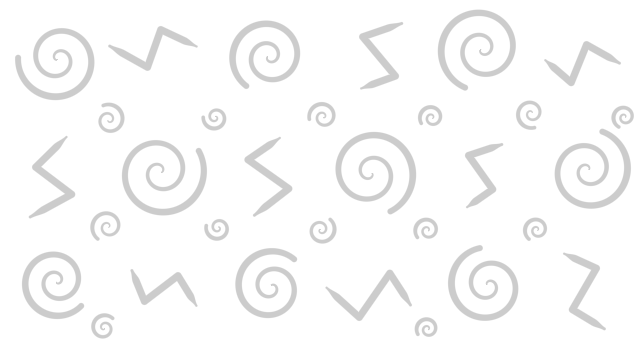
Give the GLSL for this pattern, as a Shadertoy shader.

```glsl
// Tapered grey spirals and zigzag strokes scattered on white paper.
// Large motifs alternate over a jittered grid, small spirals fill the grid
// corners; every stroke is a distance function with varying thickness.

const float TAU = 6.2831853;
const vec2 GRID = vec2(6.0, 3.0);
const vec3 PAPER = vec3(1.0);
const vec3 INK = vec3(0.8);

float hash(vec2 p, float seed) {
    return fract(sin(dot(p, vec2(127.1, 311.7)) + seed * 74.7) * 43758.5453);
}

// Random offset in -1..1 on both axes
vec2 jitter(vec2 id, float seed) {
    return 2.0 * vec2(hash(id, seed), hash(id, seed + 0.5)) - 1.0;
}

vec2 rotate(vec2 p, float angle) {
    float c = cos(angle), s = sin(angle);
    return vec2(c * p.x + s * p.y, c * p.y - s * p.x);
}

// Spiral radius, t = 0 at the outer end and 1 at the centre
float spiralRadius(float t, float size) {
    return size * (pow(1.0 - t, 1.25) - 0.12 * exp(-12.0 * t));
}

// Spiral whose line thins towards the centre
float spiral(vec2 p, float size, float turns, float halfWidth) {
    p += 0.06 * size;
    float startAngle = fract(atan(p.y, p.x) / TAU);
    float radius = length(p);
    // Round cap on the outer end
    float d = length(p - vec2(spiralRadius(0.0, size), 0.0)) - 0.8 * halfWidth;
    for (int k = 0; k < 3; k++) {
        float t = (startAngle + float(k)) / turns;
        if (t < 0.94) {
            float thickness = halfWidth * mix(1.0, 0.25, t) * mix(0.8, 1.0, smoothstep(0.0, 0.1, t));
            d = min(d, abs(radius - spiralRadius(t, size)) - thickness);
        }
    }
    return d;
}

// Line from a to b; tip is the relative thickness at a
float stroke(vec2 p, vec2 a, vec2 b, float halfWidth, float tip) {
    vec2 ab = b - a;
    float h = clamp(dot(p - a, ab) / dot(ab, ab), 0.0, 1.0);
    return length(p - a - h * ab) - halfWidth * mix(tip, 1.0, smoothstep(0.0, 0.35, h));
}

// Three joined strokes with thin outer tips
float zigzag(vec2 p, vec2 id, float size, float halfWidth) {
    vec2 a = size * (vec2(-0.130, -0.050) + 0.014 * jitter(id, 11.0));
    vec2 b = size * (vec2(-0.050, 0.060) + 0.014 * jitter(id, 12.0));
    vec2 c = size * (vec2(0.045, -0.060) + 0.014 * jitter(id, 13.0));
    vec2 d = size * (vec2(0.130, 0.040) + 0.014 * jitter(id, 14.0));
    float ends = min(stroke(p, a, b, halfWidth, 0.4), stroke(p, d, c, halfWidth, 0.3));
    return min(ends, stroke(p, b, c, halfWidth, 1.0));
}

// Checkerboard of large spirals and zigzags
float largeMotifs(vec2 p, vec2 cell) {
    float d = 1.0;
    for (float y = 0.0; y < GRID.y; y++) {
        for (float x = 0.0; x < GRID.x; x++) {
            vec2 id = vec2(x, y);
            vec2 q = p - (id + 0.5) * cell - 0.018 * jitter(id, 1.0);
            q.y += 0.012 * sin(2.4 * x + y);
            q.x *= hash(id, 2.0) < 0.5 ? -1.0 : 1.0;
            float turn = hash(id, 3.0), size = hash(id, 4.0);
            if (mod(x + y, 2.0) < 0.5) {
                d = min(d, spiral(rotate(q, TAU * turn), mix(0.115, 0.148, size), 2.3, 0.0108));
            } else {
                float angle = TAU * 0.25 * floor(4.0 * turn) + 0.7 * (hash(id, 5.0) - 0.5);
                d = min(d, zigzag(rotate(q, angle), id, mix(0.75, 1.0, size), 0.0105));
            }
        }
    }
    return d;
}

// Small spirals on the grid corners, only a few along the border
float smallSpirals(vec2 p, vec2 cell) {
    float d = 1.0;
    for (float y = 0.0; y <= GRID.y; y++) {
        for (float x = 0.0; x <= GRID.x; x++) {
            vec2 id = vec2(x, y);
            bool sideX = x < 0.5 || x > GRID.x - 0.5;
            bool sideY = y < 0.5 || y > GRID.y - 0.5;
            bool border = sideX || sideY;
            if ((sideX && sideY) || (border && hash(id, 6.0) < 0.72)) continue;
            vec2 centre = clamp(id * cell, vec2(0.055), GRID * cell - 0.055);
            vec2 q = p - centre - 0.012 * jitter(id, 7.0);
            q.x *= hash(id, 8.0) < 0.5 ? -1.0 : 1.0;
            float size = mix(0.036, border ? 0.043 : 0.053, hash(id, 9.0));
            d = min(d, spiral(rotate(q, TAU * hash(id, 10.0)), size, 1.9, 0.0066));
        }
    }
    return d;
}

void mainImage(out vec4 fragColor, in vec2 fragCoord) {
    vec2 p = fragCoord / iResolution.y;
    vec2 cell = vec2(iResolution.x / iResolution.y, 1.0) / GRID;
    float d = min(largeMotifs(p, cell), smallSpirals(p, cell));
    float edge = 0.75 / iResolution.y;
    fragColor = vec4(mix(INK, PAPER, smoothstep(-edge, edge, d)), 1.0);
}
```
